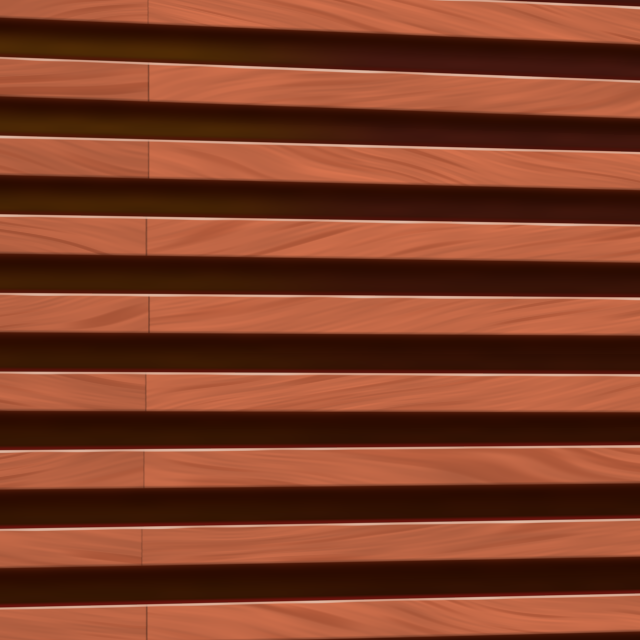
Give the GLSL for this texture, as a WebGL 2 fragment shader.

```glsl
#version 300 es
precision highp float;

#define PITCH vec2(0.1229, 0.1141)   // slat spacing at left and right edge
#define TOP vec2(-0.034, 0.0117)     // first slat top at left and right edge
#define FILL vec2(0.500, 0.522)      // slat share of the spacing, left and right
#define JOINT_X 0.226
#define EDGE_SOFT 0.0014
#define HIGHLIGHT_WIDTH 0.0040
#define GRAIN_CONTRAST 0.19
#define WOOD vec3(0.74, 0.395, 0.268)
#define WOOD_VEIN vec3(0.53, 0.22, 0.12)
#define HIGHLIGHT vec3(0.88, 0.73, 0.65)
#define SHADOW vec3(0.155, 0.035, 0.0)
#define RED_EDGE vec3(0.40, 0.07, 0.045)

uniform vec2 u_resolution;
out vec4 fragColor;

float hash(vec2 p) {
    vec3 q = fract(vec3(p.xyx) * 0.1031);
    q += dot(q, q.yzx + 33.33);
    return fract((q.x + q.y) * q.z);
}

float noise(vec2 p) {
    vec2 cell = floor(p), f = fract(p);
    f = f * f * (3.0 - 2.0 * f);
    float low = mix(hash(cell), hash(cell + vec2(1, 0)), f.x);
    float high = mix(hash(cell + vec2(0, 1)), hash(cell + vec2(1, 1)), f.x);
    return mix(low, high, f.y);
}

// Coverage of the side where d is positive
float cover(float d, float soft) {
    return smoothstep(-soft, soft, d);
}

// Slanting, gently bent grain; each board has its own direction
vec3 woodColor(float x, float depth, float board) {
    float seed = hash(vec2(board, 7.0));
    float slope = mix(0.10, 0.24, seed) * (hash(vec2(board, 3.0)) < 0.5 ? -1.0 : 1.0);
    float bend = 0.035 * noise(vec2(x * 5.0 + board * 9.0, depth * 14.0));
    float across = depth + slope * x + bend + seed * 5.0;
    float broad = noise(vec2(x * 5.0, across * 75.0));
    float fine = noise(vec2(x * 14.0, across * 260.0));
    float vein = smoothstep(0.58, 0.95, noise(vec2(x * 6.0 + 40.0, across * 130.0)));
    float patchTone = noise(vec2(x * 6.0 + board * 5.0, depth * 20.0));
    vec3 color = WOOD * (1.0 + GRAIN_CONTRAST * (0.5 * broad + 0.5 * fine - 0.5));
    color *= 0.96 + 0.05 * patchTone + 0.04 * seed;
    return mix(color, WOOD_VEIN, 0.42 * vein * (0.4 + 0.6 * patchTone));
}

// Dark recess: deep shadow under a slat, warmer glow lower down
vec3 gapColor(vec2 uv, float t, float row) {
    float upper = smoothstep(0.25, 0.95, uv.y);
    vec3 olive = mix(vec3(0.21, 0.085, 0.01), vec3(0.30, 0.16, 0.02), upper);
    vec3 russet = mix(vec3(0.19, 0.065, 0.01), vec3(0.26, 0.09, 0.06), upper);
    float turn = smoothstep(0.30, 0.62, uv.x + 0.08 * (hash(vec2(row, 11.0)) - 0.5));
    vec3 glow = mix(olive, russet, turn);
    float lift = smoothstep(0.15, 0.75, t) * (1.0 - 0.45 * smoothstep(0.82, 1.0, t));
    vec3 color = mix(SHADOW, glow, lift);
    color += vec3(0.17, 0.07, 0.035) * exp(-max(t, 0.0) * 11.0);
    return color * (0.95 + 0.1 * noise(uv * vec2(18.0, 70.0)));
}

void main() {
    vec2 uv = gl_FragCoord.xy / u_resolution;
    float soft = max(EDGE_SOFT, 0.75 / u_resolution.y);

    // Fanned rows: spacing and offset change across the width
    float pitch = mix(PITCH.x, PITCH.y, uv.x);
    float fill = mix(FILL.x, FILL.y, uv.x);
    float v = (1.0 - uv.y - mix(TOP.x, TOP.y, uv.x)) / pitch;
    float row = floor(v + 0.25);
    float lean = (hash(vec2(row, 5.0)) - 0.5) * 0.06 * uv.x;
    float f = v - row - lean;
    float depth = f * pitch;
    float slatHeight = fill * pitch;

    // Recess and the red rim above each slat
    float t = (fract(v - lean) - fill) / (1.0 - fill);
    vec3 color = gapColor(uv, t, floor(v));
    float lower = smoothstep(0.75, 0.1, uv.y);
    float rim = cover(depth + 0.005, 0.003) * (0.4 + 0.6 * lower);
    color = mix(color, RED_EDGE, rim * cover(-depth, soft));

    // Two boards butted together on each slat
    float jointX = JOINT_X + 0.014 * (hash(vec2(row, 2.0)) - 0.5);
    float side = step(jointX, uv.x);
    vec3 wood = woodColor(uv.x, depth, row * 2.0 + side + 20.0);
    wood *= mix(0.965, 1.0, side);
    float seam = 1.0 - smoothstep(0.0, 0.0012 + soft, abs(uv.x - jointX));
    wood *= 1.0 - seam * mix(0.12, 0.30, hash(vec2(row, 8.0)));

    // Darker underside and uneven bright top arris
    wood *= 1.0 - 0.28 * smoothstep(slatHeight - 0.005, slatHeight, depth);
    float wear = noise(vec2(uv.x * 16.0, row * 4.7 + 30.0));
    float shine = 1.0 - cover(depth - HIGHLIGHT_WIDTH * (0.75 + 0.35 * wear), soft);
    wood = mix(wood, HIGHLIGHT, shine * (0.65 + 0.35 * wear));

    float slat = cover(depth, soft) * cover(slatHeight - depth, soft);
    fragColor = vec4(mix(color, wood, slat), 1.0);
}
```
